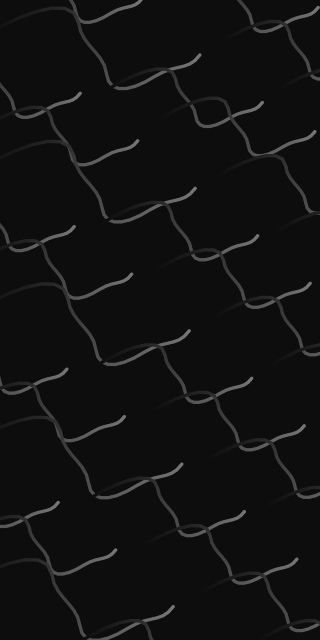
Reproduce this pattern procedurally as a WebGL 1 fragment shader.

```glsl
precision highp float;
// Diagonal chains of hooked grey strokes that fade from dark tails to bright tips on black.
uniform vec2 u_resolution;

const float CANVAS_WIDTH = 384.0; // design units across the canvas
const float HALF_LINE = 2.0;
const float BACKGROUND = 0.05;
const float TIP_GREY = 0.46;
const int ARC_STEPS = 7;

vec2 bezier(vec2 a, vec2 b, vec2 c, vec2 d, float t) {
  float s = 1.0 - t;
  return s * s * s * a + 3.0 * s * s * t * b + 3.0 * s * t * t * c + t * t * t * d;
}

// Keeps the nearest (distance, progress) to one arc covering progress range.x to range.y.
vec2 nearestOnArc(vec2 p, vec2 a, vec2 b, vec2 c, vec2 d, vec2 range, vec2 best) {
  vec2 start = a;
  for (int k = 0; k < ARC_STEPS; k++) {
    float t = float(k) / float(ARC_STEPS);
    vec2 end = bezier(a, b, c, d, t + 1.0 / float(ARC_STEPS));
    vec2 along = end - start;
    float h = clamp(dot(p - start, along) / dot(along, along), 0.0, 1.0);
    float dist = length(p - start - along * h);
    if (dist < best.x) {
      best = vec2(dist, mix(range.x, range.y, t + h / float(ARC_STEPS)));
    }
    start = end;
  }
  return best;
}

// Stroke with its tip at the origin: tail and hump, descent, turn, tip.
vec2 hookedStroke(vec2 p) {
  vec2 humpEnd = vec2(-104.0, -28.0);
  vec2 dropEnd = vec2(-80.0, 16.0);
  vec2 turnEnd = vec2(-38.0, 18.0);
  vec2 best = vec2(1000.0, 0.0);
  best = nearestOnArc(p, vec2(-187.0, -15.0), vec2(-150.0, -38.0), vec2(-108.0, -52.0),
                      humpEnd, vec2(0.0, 0.39), best);
  best = nearestOnArc(p, humpEnd, vec2(-102.0, -8.0), vec2(-82.0, -2.0),
                      dropEnd, vec2(0.39, 0.6), best);
  best = nearestOnArc(p, dropEnd, vec2(-78.0, 34.0), vec2(-60.0, 32.0),
                      turnEnd, vec2(0.6, 0.82), best);
  best = nearestOnArc(p, turnEnd, vec2(-20.0, 7.0), vec2(-10.0, 14.0),
                      vec2(0.0), vec2(0.82, 1.0), best);
  return best;
}

// Skewed lattice of tips with uneven steps between rows and columns.
vec2 tipPosition(float column, float row) {
  float oddRow = mod(row, 2.0);
  float leftSide = 1.0 - step(0.0, column);
  vec2 tip = vec2(227.0, 397.0) + column * vec2(69.0, 57.0);
  tip += vec2(-8.0 * row - 0.8 * row * row, 165.5 * row - 5.5 * oddRow);
  tip.x += 6.0 * (1.0 - step(0.5, abs(column - 1.0)));
  tip.y -= 11.0 * leftSide * (1.0 - oddRow);
  // One upper pair sits higher than its row.
  float upperRow = 1.0 - step(0.5, abs(row + 2.0));
  tip.y -= upperRow * step(2.0, column) * max(0.0, 46.0 - 12.0 * column);
  return tip;
}

void main() {
  float unitsPerPixel = CANVAS_WIDTH / u_resolution.x;
  vec2 p = vec2(gl_FragCoord.x, u_resolution.y - gl_FragCoord.y) * unitsPerPixel;
  float edge = 0.6 * unitsPerPixel;
  float grey = BACKGROUND;

  // Later columns overlap earlier ones, so dark tails can cut a line.
  for (int i = -2; i <= 4; i++) {
    float column = float(i);
    float size = i == 0 ? 1.4 : 1.0; // one column is enlarged
    for (int j = -3; j <= 2; j++) {
      vec2 local = (p - tipPosition(column, float(j))) / size;
      vec2 fromCenter = abs(local - vec2(-93.0, -6.0));
      if (fromCenter.x < 102.0 && fromCenter.y < 48.0) {
        vec2 stroke = hookedStroke(local);
        float cover = 1.0 - smoothstep(HALF_LINE - edge, HALF_LINE + edge, stroke.x * size);
        grey = mix(grey, mix(BACKGROUND, TIP_GREY, stroke.y), cover);
      }
    }
  }
  gl_FragColor = vec4(vec3(grey), 1.0);
}
```
